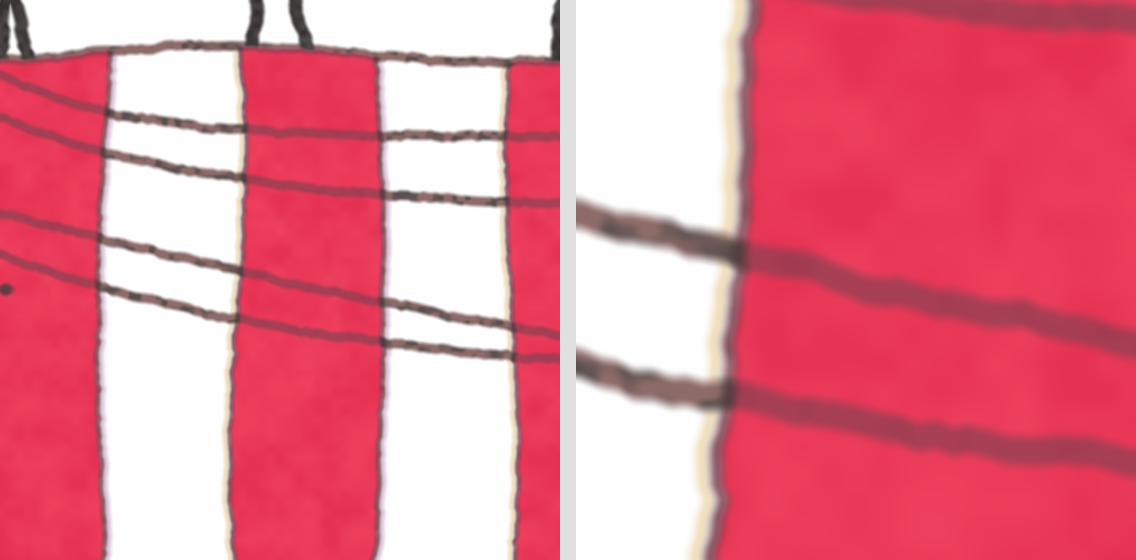
Left: the whole. Right: its middle third, enlarged.
This pattern is drawn by a WebGL 2 fragment shader. Its source:

```glsl
#version 300 es
precision highp float;
// Hand-drawn upright red bands on white paper, crossed by four sagging ink lines
// below a wavy top bar with paired dark strokes. Bands repeat in a loop;
// value noise roughens the outlines and mottles the ink and colour.
uniform vec2 u_resolution;
out vec4 fragColor;

const vec3 PAPER = vec3(0.995);
const vec3 RED = vec3(0.915, 0.22, 0.345);
const vec3 BROWN = vec3(0.53, 0.39, 0.38);
const vec3 CHARCOAL = vec3(0.25, 0.24, 0.235);
const vec3 STAINED_INK = vec3(0.57, 0.24, 0.32);
const vec3 OUTLINE = vec3(0.45, 0.30, 0.34);
const vec3 OCHRE = vec3(0.90, 0.76, 0.50);
const vec3 LILAC = vec3(0.78, 0.62, 0.80);
const float PI = 3.14159;
const float SOFT = 0.005;

// Each sagging line: resting height, drop at the left, rate of decay
const vec3 SAGS[4] = vec3[4](
  vec3(0.755, 0.115, 5.0), vec3(0.620, 0.172, 2.45),
  vec3(0.000, 0.622, 0.44), vec3(0.310, 0.237, 1.6));

float hash(vec2 p) {
  return fract(sin(dot(p, vec2(127.1, 311.7))) * 43758.5453);
}

float noise(vec2 p) {
  vec2 i = floor(p), f = fract(p);
  f = f * f * (3.0 - 2.0 * f);
  return mix(mix(hash(i), hash(i + vec2(1, 0)), f.x),
             mix(hash(i + vec2(0, 1)), hash(i + vec2(1, 1)), f.x), f.y);
}

float wobble(float t, float seed) {
  return 0.006 * (noise(vec2(t * 30.0, seed)) - 0.5)
       + 0.003 * (noise(vec2(t * 95.0, seed + 7.0)) - 0.5);
}

// Coverage of a shape from its signed distance
float fill(float d) {
  return 1.0 - smoothstep(-SOFT, SOFT, d);
}

float stroke(float d, float halfWidth) {
  return fill(abs(d) - halfWidth);
}

float leftEdge(float k, float y) {
  return 0.424 + 0.49 * k + (0.014 - 0.025 * k) * sin(2.0 * PI * (y - 0.45))
       + wobble(y, k + 11.0);
}

float rightEdge(float k, float y) {
  return 0.669 + 0.482 * k + (0.015 + 0.03 * k) * sin(PI * y)
       - 0.02 * k * y * y + wobble(y, k + 31.0);
}

float barHeight(float x) {
  return 0.904 + 0.014 * sin(2.0 * PI * (x - 0.15)) + wobble(x, 53.0);
}

float sagHeight(vec3 sag, float x, float seed) {
  return sag.x + sag.y * exp(-sag.z * x) + wobble(x, seed);
}

// Two strokes standing on the bar, splayed towards their feet
float pairedStrokes(vec2 p, float k) {
  float middle = 0.497 + 0.509 * k + 0.034 * k * k;
  float gap = min(0.043, 0.043 + 0.025 * k);
  float fall = (1.0 - p.y) / 0.08 - 0.7;
  float a = p.x - middle + gap + 0.008 * fall;
  float b = p.x - middle - gap - 0.02 * fall;
  float rough = wobble(p.y, k + 71.0);
  return max(stroke(a + rough, 0.012), stroke(b - rough, 0.012));
}

void main() {
  vec2 p = gl_FragCoord.xy / u_resolution;
  float bar = barHeight(p.x);
  float below = fill(p.y - bar);
  float red = 0.0, outline = 0.0, ochre = 0.0, lilac = 0.0, dark = 0.0;

  // Bands, their outlines and the strokes above
  for (int i = -1; i <= 1; i++) {
    float k = float(i);
    float l = p.x - leftEdge(k, p.y);
    float r = p.x - rightEdge(k, p.y);
    red = max(red, fill(max(-l, r)) * below);
    outline = max(outline, max(stroke(l, 0.004), stroke(r, 0.005)) * below);
    ochre = max(ochre, stroke(l + 0.009, 0.003) * below);
    lilac = max(lilac, stroke(r - 0.009, 0.003) * below);
    dark = max(dark, pairedStrokes(p, k) * (1.0 - below));
  }

  // Sagging lines and the top bar
  float ink = stroke(p.y - bar, 0.0085);
  for (int i = 0; i < 4; i++) {
    float y = sagHeight(SAGS[i], p.x, float(i) + 90.0);
    ink = max(ink, stroke(p.y - y, 0.0085));
  }

  // Mottled colours
  float cloud = noise(p * 22.0) + 0.5 * noise(p * 60.0) - 0.75;
  float grain = noise(p * 85.0);
  vec3 redTone = RED + cloud * vec3(0.03, 0.05, 0.04);
  vec3 lineTone = mix(BROWN, CHARCOAL, smoothstep(0.35, 0.95, grain) * 0.8);
  vec3 color = mix(PAPER, OCHRE, ochre * 0.6);
  color = mix(color, LILAC, lilac * 0.55);
  color = mix(color, redTone, red);
  color = mix(color, OUTLINE + 0.12 * (grain - 0.5), outline * 0.8);
  color = mix(color, mix(lineTone, STAINED_INK, red * 0.9), ink * mix(0.95, 0.75, red));
  color = mix(color, CHARCOAL * 0.7, ink * outline * 0.5);
  color = mix(color, CHARCOAL + 0.12 * (grain - 0.5), dark);

  // Ink blot on the left band
  float blot = length((p - vec2(0.008, 0.483)) * vec2(0.8, 1.0)) - 0.012;
  color = mix(color, CHARCOAL, fill(blot + wobble(p.x, 5.0)) * 0.8);
  fragColor = vec4(color, 1.0);
}
```
